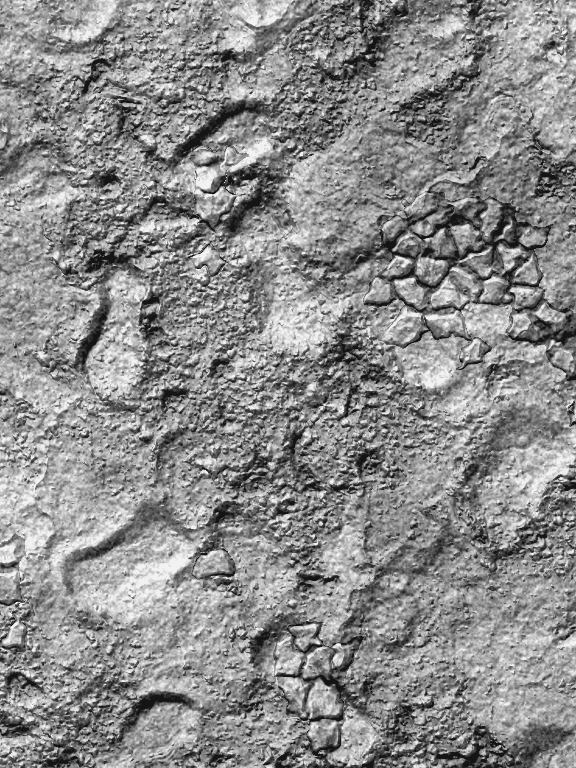
This texture is drawn by a WebGL 2 fragment shader. Its source:

```glsl
#version 300 es
precision highp float;
// Trampled dry sand in grey: rolling ground, pushed-up ridges, worn shoe hollows,
// loose round crumbs and cracked plates are summed into one height field, then lit
// from the upper left with short cast shadows, dark gaps and sandy grain.
#define PRINT_FREQ 3.1
#define PRINT_DEPTH 0.020
#define GROUND_RELIEF 0.042
#define RIDGE_RELIEF 0.010
#define CRUMB_RELIEF 0.50
#define ROUGHNESS 0.0011
#define PLATE_FREQ 20.0
#define PLATE_HEIGHT 0.007
#define CONTRAST 0.90
#define BASE_TONE 0.645
#define GRAIN 0.40
#define LIGHT vec3(-0.35, 0.70, 0.62)

uniform vec2 u_resolution;
out vec4 fragColor;

vec3 hash3(vec2 c) {
  vec3 q = fract(c.xyx * vec3(0.1031, 0.1030, 0.0973));
  q += dot(q, q.yxz + 33.33);
  return fract((q.xxy + q.yzz) * q.zyx);
}

float noise(vec2 p) {
  vec2 i = floor(p), f = fract(p);
  f = f * f * (3.0 - 2.0 * f);
  return mix(mix(hash3(i).x, hash3(i + vec2(1, 0)).x, f.x),
             mix(hash3(i + vec2(0, 1)).x, hash3(i + vec2(1, 1)).x, f.x), f.y);
}

float fbm(vec2 p) {
  float sum = 0.0, amp = 0.5;
  for (int i = 0; i < 5; i++) {
    sum += amp * noise(p);
    p = mat2(1.6, 1.2, -1.2, 1.6) * p + 7.3;
    amp *= 0.5;
  }
  return sum;
}

// Shoe hollows with raised rims; x = height, y = how far inside
vec2 prints(vec2 p, float wear) {
  vec2 g = p * PRINT_FREQ, id = floor(g), result = vec2(0.0);
  for (int k = 0; k < 9; k++) {
    vec2 cell = id + vec2(k % 3 - 1, k / 3 - 1);
    vec3 r = hash3(cell + 29.0);
    if (r.z > 0.85) continue;
    float angle = (fract(r.x * 57.0) - 0.4) * 1.9, c = cos(angle), s = sin(angle);
    vec2 q = mat2(c, s, -s, c) * (g - cell - 0.1 - 0.8 * r.xy) / PRINT_FREQ;
    float halfLen = mix(0.01, 0.095, fract(r.y * 91.0));
    float wide = mix(0.036, 0.066, r.z) + 0.008 * sin(q.y * 34.0 + 6.0 * r.x);
    float d = length(vec2(q.x, q.y - clamp(q.y, -halfLen, halfLen))) - wide;
    float edge = mix(0.013, 0.030, wear);
    float inside = smoothstep(edge, -edge, d);
    float rim = exp(-pow((d - edge) / 0.016, 2.0)) * (1.2 - wear);
    float tread = step(0.72, fract(r.z * 37.0)) * sin(length(q - vec2(0.02, 0.1)) * 480.0);
    float lean = clamp(0.65 + q.y * 6.0 * (r.x - 0.3), 0.25, 1.2);
    result.x += 0.007 * rim - PRINT_DEPTH * lean * inside * (0.5 + 0.6 * fract(r.y * 23.0));
    result.x += 0.0004 * tread * inside * (1.0 - wear);
    result.y = max(result.y, inside);
  }
  return result;
}

// Soft-footed lumps, one per cell, kept where density allows
float crumbs(vec2 p, float freq, float density) {
  vec2 g = p * freq;
  g += 0.42 * (vec2(noise(g * 2.2), noise(g * 2.2 + 41.0)) - 0.5);
  vec2 id = floor(g);
  float top = 0.0;
  for (int k = 0; k < 9; k++) {
    vec2 cell = id + vec2(k % 3 - 1, k / 3 - 1);
    vec3 r = hash3(cell + freq);
    vec2 q = g - cell - 0.1 - 0.8 * r.xy;
    float shape = fract(r.z * 13.0);
    q *= mix(vec2(0.8, 1.2), vec2(1.2, 0.8), fract(r.x * 19.0));
    float radius = mix(0.30, 0.68, shape * shape) * smoothstep(0.0, 0.15, density - r.z);
    float dome = max(0.0, 1.0 - dot(q, q) / max(radius * radius, 0.0001));
    top = max(top, radius * dome * dome * (2.2 - 1.2 * dome));
  }
  return top * CRUMB_RELIEF / freq;
}

// Broken crust; x = height, y = coverage, z = crack darkness
vec3 plates(vec2 p) {
  vec2 g = p * PLATE_FREQ + 0.3 * vec2(noise(p * 70.0), noise(p * 70.0 + 9.0));
  vec2 id = floor(g), centre = g, away = vec2(0.0);
  float near = 9.0, second = 9.0;
  for (int k = 0; k < 9; k++) {
    vec2 cell = id + vec2(k % 3 - 1, k / 3 - 1);
    vec2 site = cell + hash3(cell + 5.0).xy, q = g - site;
    float d = length(q);
    if (d < near) { second = near; near = d; centre = site; away = q; }
    else second = min(second, d);
  }
  float cover = step(0.74, noise(centre / PLATE_FREQ * 5.5 + 3.0) + 0.1 * hash3(floor(centre)).z);
  float gape = 0.22 * noise(p * 26.0 + 60.0);
  float solid = smoothstep(gape - 0.06, gape + 0.24, second - near);
  float crack = 1.0 - smoothstep(gape - 0.04, gape + 0.10, second - near);
  float tilt = dot(away, hash3(floor(centre) + 8.0).xy - 0.5) * 0.016;
  return vec3(cover * solid * (PLATE_HEIGHT + tilt), cover, cover * crack);
}

// x = height, y = cavity darkness
vec2 surface(vec2 p) {
  vec2 warp = vec2(fbm(p * 9.0), fbm(p * 9.0 + 31.0)) - 0.5;
  float wear = smoothstep(0.25, 0.7, noise(p * 8.0 + 90.0));
  vec2 hollow = prints(p + 0.055 * warp, wear);
  vec3 crust = plates(p);
  float patchy = smoothstep(0.40, 0.60, fbm(p * 5.0 + 1.5 * warp + 12.0));
  float loose = patchy * (1.0 - 0.75 * hollow.y) * (1.0 - crust.y);
  float lumps = crumbs(p, 27.0, 0.30 * loose) + crumbs(p, 58.0, 0.04 + 0.72 * loose)
              + 0.9 * crumbs(p, 105.0, 0.20 + 0.80 * loose);
  float pit = smoothstep(0.64, 0.86, noise(p * 23.0 + 2.0 * warp)) * loose;
  float crease = 1.0 - abs(2.0 * noise(p * 5.5 + 1.6 * warp + 70.0) - 1.0);
  float ground = GROUND_RELIEF * fbm(p * 4.5 + 1.5 * warp)
               + RIDGE_RELIEF * crease * crease * crease * (1.0 - hollow.y);
  float rough = ROUGHNESS * (noise(p * 125.0 + 5.0) + 0.6 * noise(p * 210.0));
  float gaps = loose * (1.0 - smoothstep(0.0, 0.007, lumps));
  return vec2(ground + rough + hollow.x + crust.x + lumps - 0.012 * pit,
              0.85 * gaps + pit + 1.9 * crust.z);
}

void main() {
  vec2 p = gl_FragCoord.xy / u_resolution.x;
  const float STEP = 0.0024;
  vec2 here = surface(p);
  vec2 slope = vec2(surface(p + vec2(STEP, 0)).x, surface(p + vec2(0, STEP)).x) - here.x;
  float lit = dot(normalize(vec3(-slope / STEP, 1.0)), LIGHT) - LIGHT.z;
  // Short cast shadows
  float blocked = 0.0;
  for (int i = 1; i <= 2; i++) {
    float reach = 0.007 * float(i);
    blocked = max(blocked, surface(p + normalize(LIGHT.xy) * reach).x - here.x - 0.7 * reach);
  }
  // Tone, broad paleness and grain
  float tone = BASE_TONE + 0.40 * tanh(lit * CONTRAST / 0.40);
  tone += 0.42 * (fbm(p * 3.0 + 50.0) - 0.48);
  tone += GRAIN * (0.5 * noise(p * 200.0) + 0.5 * noise(p * 370.0 + 3.0) - 0.5);
  tone -= 0.17 * here.y + 0.22 * smoothstep(0.0, 0.008, blocked);
  fragColor = vec4(vec3(clamp(tone, 0.08, 0.95)), 1.0);
}
```
